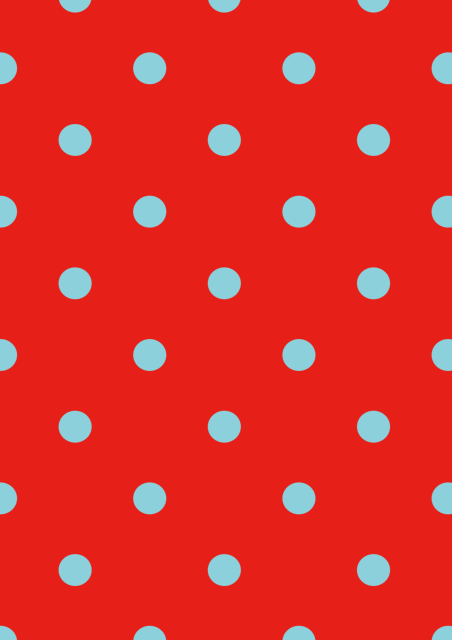
This pattern is drawn by a WebGL 2 fragment shader. Its source:

```glsl
#version 300 es
precision highp float;
// Polka dots in a half-drop layout: pale blue, slightly wide dots on flat red.
// Two rectangular lattices, offset by half a cell, are folded to one dot each;
// the nearer dot gives the distance used for a smooth edge.

uniform vec2 u_resolution;
out vec4 fragColor;

// Lengths are fractions of the canvas width and height
const vec2 CELL = vec2(0.3301, 0.2240);      // spacing within one lattice
const vec2 ANCHOR = vec2(0.4963, 0.5573);    // centre of one dot
const vec2 DOT_RADIUS = vec2(0.0366, 0.0249);
const float EDGE_PIXELS = 0.75;              // half width of the soft edge

const vec3 RED = vec3(0.902, 0.125, 0.098);
const vec3 PALE_BLUE = vec3(0.545, 0.816, 0.855);

// Radial distance to the closest dot of a lattice: 1 on the dot's rim
float latticeDot(vec2 p) {
    vec2 local = (fract(p / CELL + 0.5) - 0.5) * CELL;
    return length(local / DOT_RADIUS);
}

void main() {
    vec2 p = gl_FragCoord.xy / u_resolution - ANCHOR;

    // Combine the lattice with its half-cell copy
    float rim = min(latticeDot(p), latticeDot(p - 0.5 * CELL));

    // Convert to pixels for the edge only
    vec2 radiusPixels = DOT_RADIUS * u_resolution;
    float dist = (rim - 1.0) * min(radiusPixels.x, radiusPixels.y);
    float coverage = 1.0 - smoothstep(-EDGE_PIXELS, EDGE_PIXELS, dist);

    fragColor = vec4(mix(RED, PALE_BLUE, coverage), 1.0);
}
```
